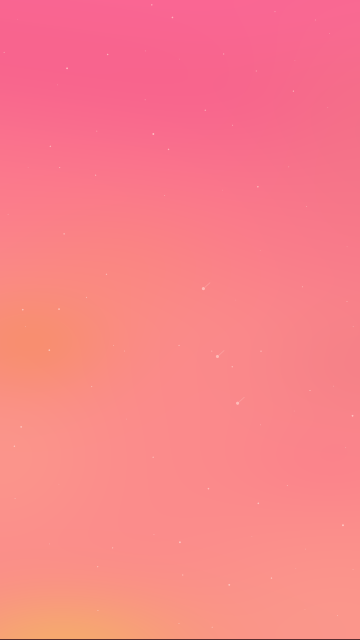
A Shadertoy shader for this background:

```glsl
// Soft pink-to-coral gradient with amber glows and scattered pale dust flecks.

const vec3 TOP_PINK  = vec3(0.980, 0.400, 0.580);
const vec3 DEEP_PINK = vec3(0.972, 0.392, 0.555);
const vec3 ROSE      = vec3(0.984, 0.470, 0.550);
const vec3 CORAL     = vec3(0.984, 0.540, 0.545);
const vec3 PEACH     = vec3(0.982, 0.605, 0.545);
const vec3 ORANGE    = vec3(0.970, 0.560, 0.420);
const vec3 AMBER     = vec3(0.960, 0.675, 0.420);
const vec3 DUSTY     = vec3(0.945, 0.475, 0.520);
const vec3 DUST      = vec3(1.000, 0.840, 0.820);
const vec3 BASE_LINE = vec3(0.280, 0.130, 0.150);

const float TILT = 0.08;           // slope of the colour bands
const float DUST_CELLS = 9.0;      // dust cells across the width
const float DUST_SHARE = 0.62;     // share of cells holding a speck
const float DUST_RADIUS = 0.0026;  // largest speck, in canvas widths
const float FLECK_RADIUS = 0.0042;
const float LINE_HEIGHT = 0.0014;  // in canvas heights
const int FLECKS = 3;

vec3 hash3(vec2 cell) {
    vec3 q = fract(cell.xyx * vec3(0.1031, 0.1030, 0.0973));
    q += dot(q, q.yxz + 33.33);
    return fract((q.xxy + q.yzz) * q.zyx);
}

float glow(vec2 uv, vec2 center, vec2 radius) {
    vec2 d = (uv - center) / radius;
    return exp(-dot(d, d));
}

float disc(vec2 p, float radius, float pixel) {
    return 1.0 - smoothstep(radius - 0.6 * pixel, radius + 0.6 * pixel, length(p));
}

float segment(vec2 p, vec2 end) {
    return length(p - end * clamp(dot(p, end) / dot(end, end), 0.0, 1.0));
}

vec3 gradient(vec2 uv) {
    // Tilted vertical bands
    float h = uv.y + TILT * (uv.x - 0.5);
    vec3 color = mix(CORAL, ROSE, smoothstep(0.47, 0.72, h));
    color = mix(color, DEEP_PINK, smoothstep(0.66, 0.88, h));
    color = mix(color, TOP_PINK, smoothstep(0.88, 1.02, h));

    // Broad tints
    color = mix(color, DUSTY, 0.55 * glow(uv, vec2(1.05, 0.76), vec2(0.32, 0.20)));
    color = mix(color, DUSTY, 0.50 * glow(uv, vec2(1.02, 0.43), vec2(0.28, 0.10)));
    color = mix(color, ROSE, 0.40 * glow(uv, vec2(0.92, 0.27), vec2(0.25, 0.08)));
    color = mix(color, PEACH, 0.75 * glow(uv, vec2(0.95, 0.02), vec2(0.45, 0.16)));
    color = mix(color, PEACH, 0.65 * glow(uv, vec2(0.00, 0.29), vec2(0.30, 0.15)));

    // Warm glows on the left and along the bottom
    color = mix(color, ORANGE, 0.25 * glow(uv, vec2(0.33, 0.59), vec2(0.30, 0.10)));
    color = mix(color, ORANGE, 0.85 * glow(uv, vec2(0.08, 0.465), vec2(0.24, 0.085)));
    color = mix(color, AMBER, 0.95 * glow(uv, vec2(0.17, -0.02), vec2(0.36, 0.095)));
    return color;
}

// One randomly placed speck per occupied cell
float dust(vec2 p, float pixel) {
    vec2 cell = floor(p * DUST_CELLS);
    vec3 rnd = hash3(cell + 17.0);
    vec3 kind = hash3(cell + 71.0);
    vec2 offset = (fract(p * DUST_CELLS) - 0.1 - 0.8 * rnd.xy) / DUST_CELLS;
    float radius = DUST_RADIUS * mix(0.35, 1.0, kind.x * kind.x);
    float strength = mix(0.25, 0.75, kind.x);
    return step(rnd.z, DUST_SHARE) * strength * disc(offset, radius, pixel);
}

// Larger flecks with thin tails, following a falling arc
float flecks(vec2 p, float aspect, float pixel) {
    float mask = 0.0;
    for (int i = 0; i < FLECKS; i++) {
        float t = float(i);
        vec2 center = vec2(0.565 + t * (0.0305 + 0.0085 * t),
                           (0.549 - t * (0.1225 - 0.0165 * t)) * aspect);
        vec2 d = p - center;
        float tail = 1.0 - smoothstep(0.0, pixel, segment(d, vec2(0.018, 0.016)));
        mask = max(mask, max(0.65 * disc(d, FLECK_RADIUS, pixel), 0.22 * tail));
    }
    return mask;
}

void mainImage(out vec4 fragColor, in vec2 fragCoord) {
    vec2 uv = fragCoord / iResolution.xy;
    vec2 p = fragCoord / iResolution.x;
    float pixel = 1.0 / iResolution.x;

    vec3 color = gradient(uv);
    float specks = max(dust(p, pixel), flecks(p, iResolution.y / iResolution.x, pixel));
    color = mix(color, DUST, specks);

    // Thin dark line along the lower edge
    float line = clamp(LINE_HEIGHT * iResolution.y - fragCoord.y + 0.5, 0.0, 1.0);
    color = mix(color, BASE_LINE, line);
    fragColor = vec4(color, 1.0);
}
```
